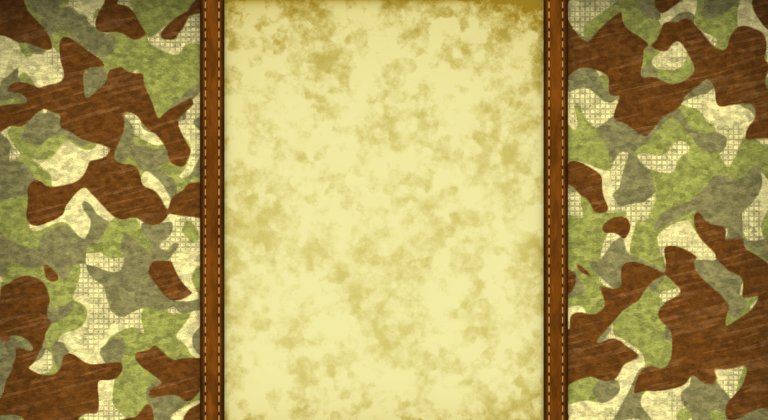
Reproduce this background procedurally as a Shadertoy shader.

```glsl
#define STRAP_CENTER 0.2237
#define STRAP_HALF 0.0156
#define STITCH_OFFSET 0.0088
#define STITCH_RATE 78.0
#define CAMO_SCALE 27.0
#define WEAVE_RATE 150.0
#define BROWN_LEVEL 0.61
#define GREEN_LEVEL 0.51
#define GREY_LEVEL 0.64

const float TAU = 6.28319;
const vec3 PAPER_LIGHT = vec3(0.955, 0.925, 0.64);
const vec3 PAPER_DARK = vec3(0.84, 0.79, 0.44);
const vec3 PAPER_AGED = vec3(0.58, 0.46, 0.09);
const vec3 CREAM = vec3(0.90, 0.85, 0.56);
const vec3 GREEN = vec3(0.62, 0.63, 0.30);
const vec3 GREY = vec3(0.55, 0.52, 0.32);
const vec3 BROWN = vec3(0.43, 0.26, 0.09);
const vec3 LEATHER = vec3(0.47, 0.26, 0.06);
const vec3 THREAD = vec3(0.82, 0.64, 0.36);

vec3 hash3(vec2 cell) {
    vec3 h = vec3(dot(cell, vec2(127.1, 311.7)),
                  dot(cell, vec2(269.5, 183.3)),
                  dot(cell, vec2(419.2, 371.9)));
    return fract(sin(h) * 43758.5);
}

// Smooth cellular noise: nearby feature points blend their random values.
float cellNoise(vec2 p) {
    vec2 base = floor(p);
    float total = 0.0, weightSum = 0.0;
    for (int y = -1; y <= 1; y++)
    for (int x = -1; x <= 1; x++) {
        vec2 cell = base + vec2(x, y);
        vec3 h = hash3(cell);
        vec2 d = p - cell - h.xy;
        float weight = exp(-6.0 * dot(d, d));
        total += weight * h.z;
        weightSum += weight;
    }
    return total / weightSum;
}

float layeredNoise(vec2 p) {
    float sum = 0.0, amp = 0.5;
    for (int i = 0; i < 4; i++) {
        sum += amp * cellNoise(p);
        p = mat2(0.8, -0.6, 0.6, 0.8) * p * 2.1 + 17.3;
        amp *= 0.55;
    }
    return sum;
}

float cut(float field, float level) {
    float w = max(fwidth(field), 0.01);
    return smoothstep(level - w, level + w, field);
}

// p is in canvas widths, with y measured down from the top.
vec3 camouflage(vec2 p) {
    vec2 q = p * CAMO_SCALE;
    q += 0.25 * sin(q.yx * vec2(2.3, 2.9) + 1.5 * sin(q * 1.7));

    // Brown patches gather in tilted bands, spaced wider on the right.
    float right = step(0.5, p.x);
    float period = mix(0.122, 0.325, right);
    float band = cos(TAU * (p.y + 0.1 * (p.x - mix(0.13, 0.87, right))
                     - mix(0.02, 0.085, right)) / period);

    float green = cut(cellNoise(q + 31.0), GREEN_LEVEL);
    float grey = cut(cellNoise(q * 1.15 + 67.0), GREY_LEVEL);
    float brown = cut(cellNoise(q * 0.9 + 9.0) + 0.16 * band, BROWN_LEVEL);

    // Open weave shows through the pale cloth.
    vec2 weave = sin(p * WEAVE_RATE * TAU);
    float gap = smoothstep(0.1, 0.9, max(weave.x, weave.y));
    vec3 color = CREAM * (1.05 - 0.18 * gap * smoothstep(0.4, 0.6, cellNoise(q * 0.8)));
    color = mix(color, GREEN, green);
    color = mix(color, GREY, grey);

    // Slanted scratches wear the brown dye.
    float scratch = cellNoise(vec2(p.x * 25.0, (p.y + p.x * 0.25) * 260.0));
    color = mix(color, BROWN + 0.07 * smoothstep(0.5, 0.9, scratch), brown);

    float grain = layeredNoise(p * vec2(130.0, 190.0));
    float shade = 0.72 + 0.56 * grain;
    shade *= 1.0 - 0.38 * exp(-p.y * 18.0);
    shade *= 1.0 - 0.15 * smoothstep(0.42, 0.5, abs(p.x - 0.5));
    return color * shade;
}

vec3 parchment(vec2 p, float height) {
    float mottled = layeredNoise(p * 22.0);
    float fine = layeredNoise(p * 75.0 + 5.0);
    float side = abs(p.x - 0.5) / (STRAP_CENTER - STRAP_HALF);
    float age = exp(-p.y * 12.0) * (0.40 + 0.35 * side * side);
    age += 0.30 * exp(-(height - p.y) * 45.0) + 0.20 * pow(side, 10.0);

    float light = smoothstep(0.20, 0.62, 0.5 * mottled + 0.5 * fine);
    vec3 color = mix(PAPER_DARK, PAPER_LIGHT, light);
    float stain = age * (0.4 + 1.3 * (1.0 - light));
    stain += 0.5 * exp(-p.y * 180.0);
    return mix(color, PAPER_AGED, clamp(stain, 0.0, 0.9));
}

vec3 strap(vec2 p, float across, float px) {
    float worn = layeredNoise(p * vec2(90.0, 28.0));
    vec3 color = LEATHER * (0.70 + 0.55 * worn);
    color *= 1.0 - 0.6 * smoothstep(0.6, 1.0, abs(across) / STRAP_HALF);

    // Two seams of short stitches, each in a dark groove.
    float seam = abs(abs(across) - STITCH_OFFSET);
    color *= 1.0 - 0.3 * exp(-seam * seam * 300000.0);
    float dash = abs(fract(p.y * STITCH_RATE) - 0.5) / STITCH_RATE;
    float ends = 1.0 - smoothstep(0.0042 - px, 0.0042 + px, dash);
    float thread = 1.0 - smoothstep(0.0003, 0.0006 + px, seam);
    return mix(color, THREAD, 0.75 * ends * thread);
}

void mainImage(out vec4 fragColor, in vec2 fragCoord) {
    float px = 1.0 / iResolution.x;
    float height = iResolution.y * px;
    vec2 p = vec2(fragCoord.x * px, height - fragCoord.y * px);
    float across = abs(p.x - 0.5) - STRAP_CENTER;

    vec3 color = mix(parchment(p, height), camouflage(p),
                     smoothstep(-px, px, across));

    // Straps cast a soft shadow on both sides.
    float outside = abs(across) - STRAP_HALF;
    color *= 1.0 - 0.3 * exp(-max(outside, 0.0) * 300.0);
    color = mix(strap(p, across, px), color, smoothstep(-px, px, outside));
    fragColor = vec4(clamp(color, 0.0, 1.0), 1.0);
}
```
